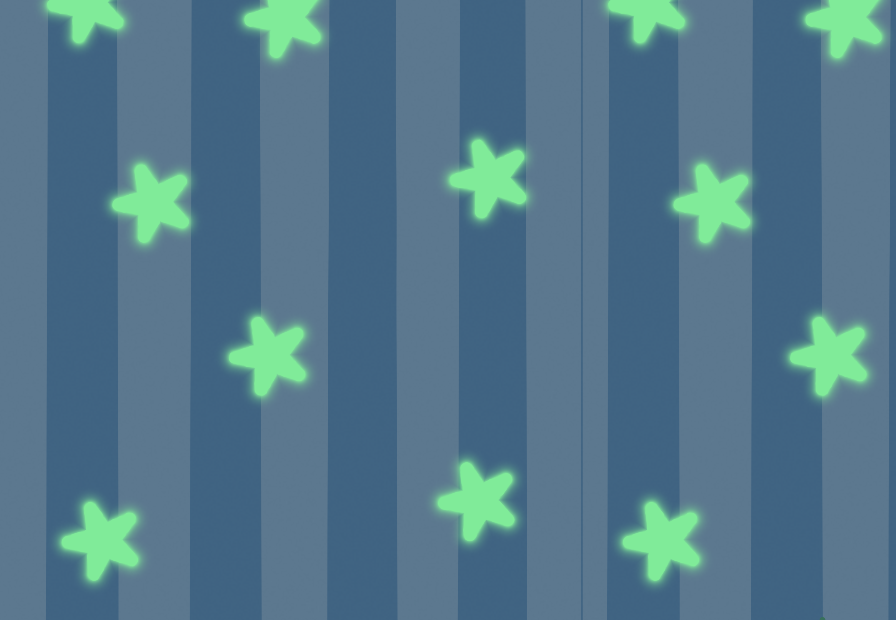
Give the GLSL for this pattern, as a Shadertoy shader.

```glsl
// Glowing green rounded stars scattered over hand-cut blue vertical stripes.
#define CANVAS_W   768.0                  // design units across the canvas
#define TILE_W     481.0                  // horizontal repeat
#define LIGHT_BLUE vec3(0.36, 0.47, 0.56)
#define DARK_BLUE  vec3(0.25, 0.39, 0.51)
#define STAR_GREEN vec3(0.50, 0.92, 0.60)
#define STAR_SHAPE vec3(29.5, 9.5, 5.5)   // tip radius, notch radius, rounding
#define STAR_TILT  0.05
#define GLOW_FALL  3.6
#define TAPER      0.003                  // stripes widen towards the bottom
#define SEAM       vec2(498.7, 0.8)       // position, half width
#define WOBBLE     0.9                    // unevenness of cut edges
#define GRAIN      0.006

const float PI = 3.14159265;

// Left and right edge of each dark stripe in a tile
const vec2 STRIPES[4] = vec2[4](
    vec2(40.3, 101.0), vec2(163.5, 223.5), vec2(281.4, 340.0), vec2(393.3, 451.0));

// Star centres in a tile, y measured from the top
const vec2 STARS[7] = vec2[7](
    vec2(75.5, 3.0), vec2(244.5, 15.5), vec2(131.5, 174.0), vec2(420.5, 153.0),
    vec2(231.5, 305.0), vec2(410.5, 429.5), vec2(88.0, 463.5));

float hash(vec2 p) {
    vec3 q = fract(vec3(p.xyx) * 0.1031);
    q += dot(q, q.yzx + 33.33);
    return fract((q.x + q.y) * q.z);
}

float noise(vec2 p) {
    vec2 i = floor(p), f = fract(p);
    f = f * f * (3.0 - 2.0 * f);
    return mix(mix(hash(i), hash(i + vec2(1, 0)), f.x),
               mix(hash(i + vec2(0, 1)), hash(i + vec2(1, 1)), f.x), f.y);
}

// Coverage of the inside of a signed distance
float cover(float d, float aa) {
    return smoothstep(0.5 * aa, -0.5 * aa, d);
}

// Signed distance to a rounded five-pointed star with one tip to the left
float starDistance(vec2 p) {
    float sector = PI / 5.0;
    float angle = atan(p.y, p.x) - PI + STAR_TILT;
    angle = abs(mod(angle + sector, 2.0 * sector) - sector);
    vec2 tip = vec2(STAR_SHAPE.x, 0.0);
    vec2 edge = STAR_SHAPE.y * vec2(cos(sector), sin(sector)) - tip;
    vec2 w = length(p) * vec2(cos(angle), sin(angle)) - tip;
    float along = clamp(dot(w, edge) / dot(edge, edge), 0.0, 1.0);
    float inside = edge.x * w.y - edge.y * w.x;
    return length(w - edge * along) * (inside > 0.0 ? -1.0 : 1.0) - STAR_SHAPE.z;
}

void mainImage(out vec4 fragColor, in vec2 fragCoord) {
    float aa = CANVAS_W / iResolution.x;
    vec2 p = vec2(fragCoord.x, iResolution.y - fragCoord.y) * aa;
    float height = iResolution.y * aa;
    vec2 tile = vec2(mod(p.x, TILE_W), p.y);

    // Stripes
    float stripe = 1e3;
    float widen = TAPER * (p.y - 0.5 * height);
    for (int i = 0; i < 4; i++) {
        vec2 s = STRIPES[i];
        float bend = 0.5 * WOBBLE * (noise(vec2(s.x, p.y / 90.0)) - 0.5);
        stripe = min(stripe, abs(tile.x + bend - 0.5 * (s.x + s.y))
                             - 0.5 * (s.y - s.x) - widen);
    }
    vec3 color = mix(LIGHT_BLUE, DARK_BLUE, cover(stripe, aa));

    // Single seam and a dark green fleck at the lower edge
    float seam = cover(abs(p.x - SEAM.x) - SEAM.y, aa);
    color = mix(color, DARK_BLUE, 0.9 * seam);
    float fleck = length(p - vec2(705.0, height)) - 2.5;
    color = mix(color, vec3(0.22, 0.44, 0.36), cover(fleck, aa));

    // Faint grain
    color += GRAIN * (noise(p * 0.7) - 0.5);

    // Stars with soft halo
    float star = 1e3;
    for (int i = 0; i < 7; i++) {
        star = min(star, starDistance(tile - STARS[i]));
    }
    float halo = exp(-max(star, 0.0) / GLOW_FALL) * smoothstep(16.0, 6.0, star);
    color = mix(color, STAR_GREEN, 0.9 * halo);
    float rough = WOBBLE * (noise(tile * 0.35) - 0.5);
    color = mix(color, STAR_GREEN, cover(star + rough, aa));

    fragColor = vec4(color, 1.0);
}
```
